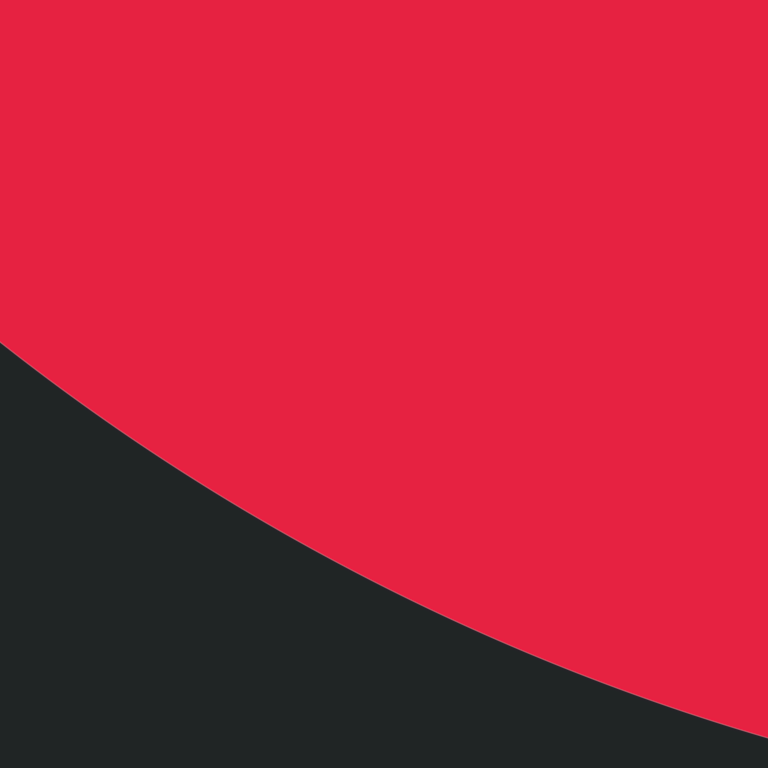
Write a Shadertoy shader that draws this background.

```glsl
// Draws a flat crimson field whose huge round lower edge sweeps over a charcoal ground.

#define DISC_CENTER vec2(1.8251, 2.8669)
#define DISC_RADIUS 2.9457
#define CRIMSON vec3(0.900, 0.135, 0.256)
#define CRIMSON_RIM vec3(0.940, 0.100, 0.250)
#define CHARCOAL vec3(0.124, 0.146, 0.146)
#define CHARCOAL_RIM vec3(0.160, 0.120, 0.160)
#define HAIRLINE vec3(0.860, 0.520, 0.540)
#define RIM_WIDTH 0.006
#define HAIRLINE_WIDTH 0.0011
#define HAIRLINE_STRENGTH 0.5

// Signed distance to the disc: negative inside.
float discDistance(vec2 p) {
    return length(p - DISC_CENTER) - DISC_RADIUS;
}

void mainImage(out vec4 fragColor, in vec2 fragCoord) {
    vec2 uv = fragCoord / iResolution.xy;
    float pixel = 1.0 / min(iResolution.x, iResolution.y);
    float d = discDistance(uv);

    // Slight tint on both sides of the edge
    float rim = 0.6 * (1.0 - smoothstep(0.0, RIM_WIDTH, abs(d)));
    vec3 disc = mix(CRIMSON, CRIMSON_RIM, rim);
    vec3 ground = mix(CHARCOAL, CHARCOAL_RIM, rim);

    // Smooth disc edge
    float outside = smoothstep(-0.75 * pixel, 0.75 * pixel, d);
    vec3 color = mix(disc, ground, outside);

    // Pale hairline along the edge
    float hairline = 1.0 - smoothstep(0.0, HAIRLINE_WIDTH + 0.5 * pixel, abs(d));
    color = mix(color, HAIRLINE, HAIRLINE_STRENGTH * hairline);

    fragColor = vec4(color, 1.0);
}
```
